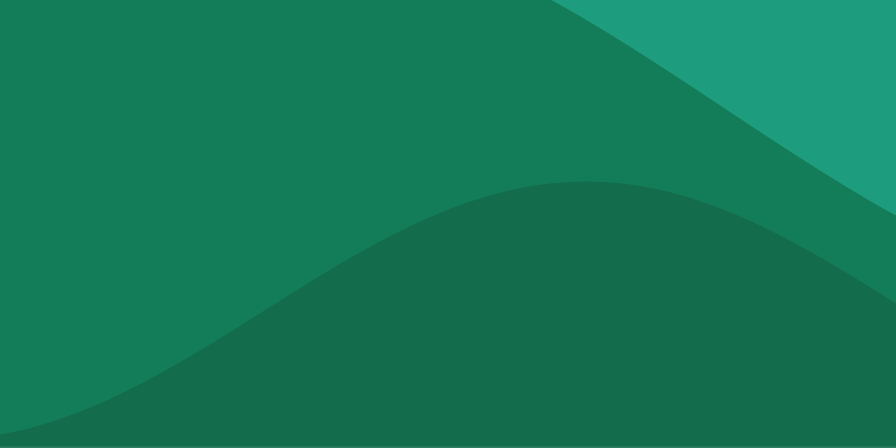
Write a Shadertoy shader that draws this background.

```glsl
// Flat green backdrop with a dark rolling hill below and a light corner above.
// Both borders are sine curves; their approximate distances give smooth edges.
// A faint pale hairline closes the bottom. Canvas height is 1 unit.

// Signed distance above y = center.y + amplitude * sin(frequency * (x - center.x))
float aboveWave(vec2 p, vec2 center, float amplitude, float frequency) {
    float phase = frequency * (p.x - center.x);
    float slope = amplitude * frequency * cos(phase);
    float height = center.y + amplitude * sin(phase);
    return (p.y - height) / sqrt(1.0 + slope * slope);
}

// Coverage of the positive side, softened over one pixel
float coverage(float dist) {
    return clamp(dist * iResolution.y + 0.5, 0.0, 1.0);
}

void mainImage(out vec4 fragColor, in vec2 fragCoord) {
    vec2 p = fragCoord / iResolution.y;
    p.x *= 2.0 * iResolution.y / iResolution.x; // keep the width at 2 units

    vec3 midGreen = vec3(0.074, 0.490, 0.351);
    vec3 darkGreen = vec3(0.074, 0.429, 0.302);
    vec3 lightGreen = vec3(0.114, 0.612, 0.494);

    // Hill, rising from the left to a crest right of the middle
    float hill = -aboveWave(p, vec2(0.590, 0.307), 0.288, 2.189);
    vec3 color = mix(midGreen, darkGreen, coverage(hill));

    // Light corner, bounded by a gently bent falling edge
    float corner = aboveWave(p, vec2(1.616, 0.759), -0.432, 1.536);
    float rightSide = step(1.0, p.x);
    color = mix(color, lightGreen, coverage(corner) * rightSide);

    // Pale hairline along the bottom border
    float hairline = coverage(1.0 / 256.0 - p.y);
    color = mix(color, vec3(1.0), 0.12 * hairline);

    fragColor = vec4(color, 1.0);
}
```
